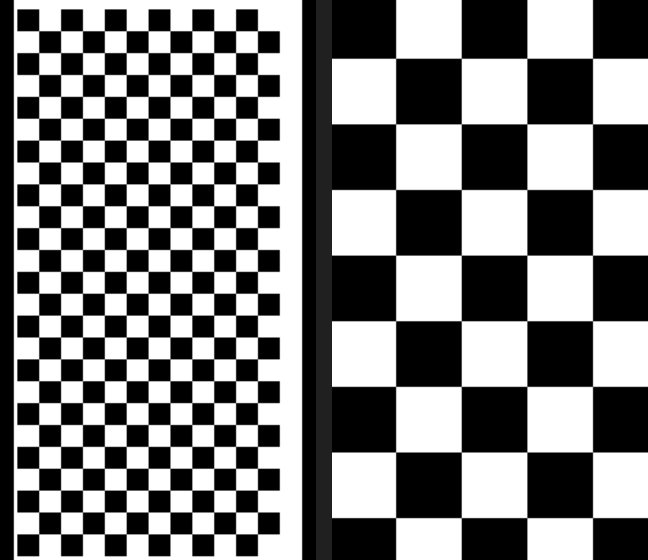
Left, the full canvas; right, a detail of the centre.
A Shadertoy shader for this pattern:

```glsl
// Black and white checkerboard on a white panel between two black side bars.

// Lengths are fractions of the canvas height.
const float CELL = 20.0 / 512.0;
const vec2 BOARD_TOP_LEFT = vec2(15.85, 8.57) / 512.0;
const float BAR_WIDTH = 12.67 / 512.0;
const vec2 BOARD_CELLS = vec2(12.0, 25.0);
const float EDGE_SOFTNESS = 0.95;  // half width of an edge, in pixels
const vec3 INK = vec3(0.0);
const vec3 PAPER = vec3(1.0);

// Coverage from a signed distance that is positive inside.
float cover(float dist) {
    float soft = EDGE_SOFTNESS / iResolution.y;
    return smoothstep(-soft, soft, dist);
}

vec2 cover(vec2 dist) {
    return vec2(cover(dist.x), cover(dist.y));
}

// Every second column (x) and row (y) from index first, kept within the board.
float squares(vec2 cell, float first) {
    vec2 last = floor((BOARD_CELLS - 1.0 - first) * 0.5);
    vec2 local = cell - 0.5 - first;
    vec2 index = clamp(floor(local * 0.5 + 0.5), vec2(0.0), last);
    vec2 inside = cover((0.5 - abs(local - 2.0 * index)) * CELL);
    return inside.x * inside.y;
}

void mainImage(out vec4 fragColor, in vec2 fragCoord) {
    // Position measured from the top left corner.
    vec2 pos = vec2(fragCoord.x, iResolution.y - fragCoord.y) / iResolution.y;
    float width = iResolution.x / iResolution.y;

    // Two interleaved grids form the checks.
    vec2 cell = (pos - BOARD_TOP_LEFT) / CELL;
    float ink = squares(cell, 0.0) + squares(cell, 1.0);

    // Side bars.
    float sideDistance = min(pos.x, width - pos.x);
    ink = max(ink, cover(BAR_WIDTH - sideDistance));

    fragColor = vec4(mix(PAPER, INK, clamp(ink, 0.0, 1.0)), 1.0);
}
```
